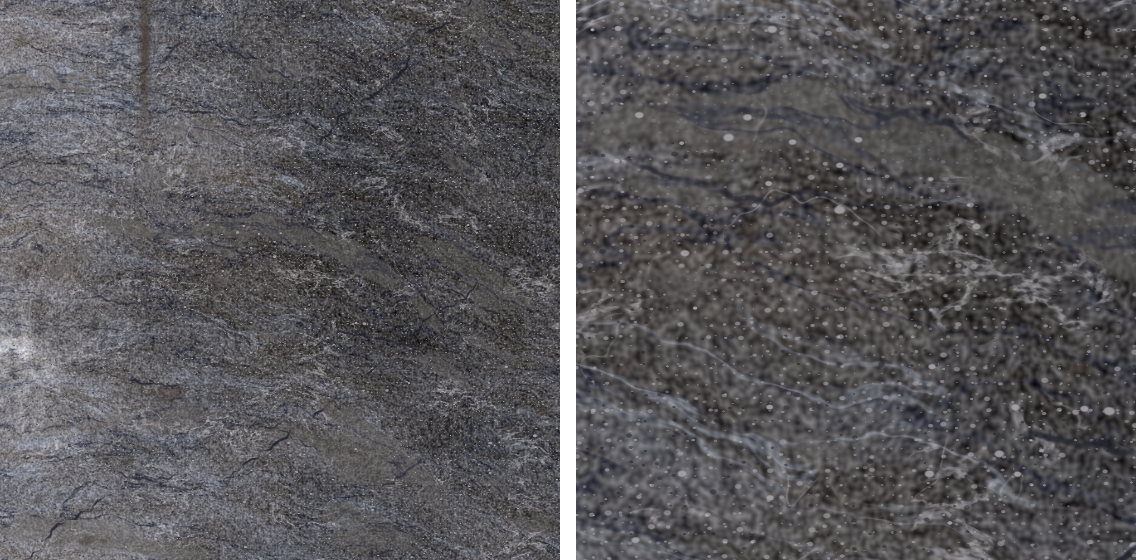
Left: the whole. Right: its middle third, enlarged.
Reproduce this texture procedurally as a three.js fragment shader.

```glsl
// Weathered grey limestone slab: dipping beds, blue-white wisps, shell grit and dark cracks
varying vec2 vUv;

const vec3 WARM_TINT = vec3(1.045, 0.985, 0.96);
const vec3 COOL_TINT = vec3(0.97, 0.99, 1.08);
const vec3 MUD = vec3(0.37, 0.36, 0.355);
const vec3 WISP_BLUE = vec3(0.54, 0.57, 0.63);
const vec3 SHELL_PALE = vec3(0.67, 0.66, 0.68);
const vec3 CRACK_INK = vec3(0.11, 0.12, 0.17);
const vec3 RUST = vec3(0.25, 0.21, 0.17);

vec2 hash2(vec2 p) {
  vec3 q = fract(p.xyx * vec3(0.1031, 0.1030, 0.0973));
  q += dot(q, q.yzx + 33.33);
  return fract((q.xx + q.yz) * q.zy);
}

float corner(vec2 cell, vec2 offset) {
  float angle = 6.2832 * hash2(cell).x;
  return dot(vec2(cos(angle), sin(angle)), offset);
}

float gradNoise(vec2 p) {
  vec2 i = floor(p), f = fract(p);
  vec2 u = f * f * f * (f * (f * 6.0 - 15.0) + 10.0);
  vec2 e = vec2(1.0, 0.0);
  float low = mix(corner(i, f), corner(i + e, f - e), u.x);
  float high = mix(corner(i + e.yx, f - e.yx), corner(i + 1.0, f - 1.0), u.x);
  return mix(low, high, u.y);
}

float fbm(vec2 p) {
  float sum = 0.0, amp = 0.8;
  for (int i = 0; i < 5; i++) {
    sum += amp * gradNoise(p);
    p = p * 2.03 + 17.3;
    amp *= 0.5;
  }
  return sum;
}

// Thin line where a field crosses zero
float isoline(float field, float width) {
  return 1.0 - smoothstep(0.0, width, abs(field));
}

float glow(vec2 p, vec2 center, vec2 size) {
  vec2 d = (p - center) / size;
  return exp(-dot(d, d));
}

// One jittered grain in a share of the grid cells
float speckles(vec2 p, float scale, float share) {
  vec2 cell = floor(p * scale);
  vec2 pick = hash2(cell + 71.0);
  vec2 d = fract(p * scale) - mix(vec2(0.35), vec2(0.65), hash2(cell));
  float radius = mix(0.12, 0.30, pick.x * pick.x);
  float grain = 1.0 - smoothstep(radius * 0.5, radius, length(d * vec2(0.9, 1.25)));
  return grain * step(1.0 - share, pick.y);
}

// Jagged, tapering crack around a center
float crack(vec2 p, vec2 center, float angle, float halfLength, float width, float seed) {
  vec2 d = p - center;
  float c = cos(angle), s = sin(angle);
  vec2 l = vec2(c * d.x + s * d.y, c * d.y - s * d.x);
  l.y += 0.02 * gradNoise(vec2(l.x * 12.0, seed)) + 0.010 * gradNoise(vec2(l.x * 60.0, seed + 5.3));
  float taper = max(1.0 - abs(l.x) / halfLength, 0.0);
  float gaps = smoothstep(-0.3, 0.1, gradNoise(vec2(l.x * 28.0, seed + 9.7)));
  float w = width * sqrt(taper) * (0.3 + gaps);
  return (1.0 - smoothstep(w * 0.3, w + 0.0012, abs(l.y))) * smoothstep(0.0, 0.3, taper) * (0.25 + 0.75 * gaps);
}

float allCracks(vec2 p) {
  float ink = crack(p, vec2(0.70, 0.87), 0.74, 0.24, 0.0026, 3.4);
  ink = max(ink, crack(p, vec2(0.54, 0.25), 0.68, 0.20, 0.0022, 8.6));
  for (int i = 0; i < 26; i++) {
    float k = float(i);
    vec2 center = hash2(vec2(k, 4.0)), shape = hash2(vec2(k, 19.0));
    float angle = mod(k, 4.0) < 1.0 ? 0.7 : -0.5 * center.x + 0.3 * (shape.x - 0.4);
    float ridge = crack(p, center, angle, mix(0.03, 0.11, shape.y), mix(0.0010, 0.0026, shape.x), k + 0.37);
    ink = max(ink, ridge * mix(0.5, 0.95, shape.y));
  }
  return ink;
}

void main() {
  vec2 p = vUv;
  vec2 warp = vec2(fbm(p * 5.0), fbm(p * 5.0 + 40.0));
  vec2 bed = vec2(p.x, p.y + 0.22 * p.x * p.x) + 0.035 * warp;
  float broad = fbm(bed * vec2(2.5, 6.0) + 7.0);
  float streak = fbm(bed * vec2(7.0, 30.0) + 13.0);

  // Broad light and bedding tone
  float tone = mix(0.415, 0.265, smoothstep(0.0, 0.75, p.x));
  tone += 0.055 * (1.0 - smoothstep(0.05, 0.5, p.y)) + 0.07 * glow(p, vec2(0.12, 0.84), vec2(0.24));
  tone -= 0.035 * glow(p, vec2(0.48, 0.5), vec2(0.3, 0.12));
  tone += 0.10 * broad + 0.11 * streak;
  float warmth = 0.36 + 0.55 * glow(p, vec2(0.52, 0.52), vec2(0.38, 0.17)) + 0.3 * glow(p, vec2(0.95, 0.95), vec2(0.25));
  warmth = clamp(warmth + 0.5 * broad - 0.8 * streak, 0.0, 1.0);
  vec3 color = tone * mix(COOL_TINT, WARM_TINT, warmth);

  // Smooth mud lenses and one bent mud band
  float lens = smoothstep(0.20, 0.27, fbm(bed * vec2(4.0, 9.0) + 61.0));
  float bend = max(p.x - 0.46, 0.0);
  float offBand = abs(p.y - 0.595 + 1.7 * bend * bend + 0.025 * warp.y);
  float band = 1.0 - smoothstep(0.013, 0.018, offBand + 0.02 * warp.x);
  band *= smoothstep(0.13, 0.2, p.x) * (1.0 - smoothstep(0.77, 0.80, p.x));
  float mud = max(0.65 * lens, 0.85 * band);
  color = mix(color, MUD * (0.62 + 1.15 * tone), mud);

  // Blue-white wisps and dark seams along the beds
  float wispField = fbm(bed * vec2(6.0, 26.0) + 29.0);
  float wispMask = smoothstep(-0.10, 0.35, fbm(bed * vec2(3.0, 8.0) + 83.0));
  float wisp = isoline(wispField, 0.08) * wispMask * (1.0 - 0.7 * mud);
  color = mix(color, WISP_BLUE * (0.65 + 0.9 * tone), 0.62 * wisp);
  float seam = isoline(fbm(bed * vec2(3.0, 13.0) + 51.0), 0.045);
  color = mix(color, CRACK_INK * 1.4, 0.48 * seam * (1.0 - wisp));

  // Scraped pale patch at the left
  float scrape = glow(p, vec2(0.02, 0.37), vec2(0.10, 0.11));
  color += scrape * (0.15 + 0.35 * fbm(p * vec2(34.0, 22.0)));

  // Shell curls and hairline scratches
  vec2 curlPoint = p * vec2(26.0, 40.0) + 1.3 * warp;
  float shellMask = smoothstep(0.10, 0.30, fbm(bed * vec2(8.0, 13.0) + 97.0));
  float shell = isoline(fbm(curlPoint), 0.13) * shellMask;
  float hairMask = smoothstep(0.2, 0.4, gradNoise(p * 12.0 + 31.0));
  float hair = isoline(gradNoise(p * vec2(22.0, 8.0) + 2.0 * warp), 0.025) * hairMask;
  color = mix(color, SHELL_PALE * (0.72 + 0.6 * tone), max(0.65 * shell, 0.4 * hair));

  // Fine grain and scattered grit
  float grain = 0.16 * gradNoise(bed * vec2(95.0, 125.0)) + 0.20 * gradNoise(p * 245.0 + 3.0 * warp);
  color += grain * (1.0 - 0.6 * mud);
  float grit = 0.60 * speckles(p, 115.0, 0.33) + 0.42 * speckles(p + 0.37, 180.0, 0.4);
  grit = max(grit * (1.0 - 0.7 * mud), 0.85 * speckles(p + 0.61, 75.0, 0.05));
  color = mix(color, SHELL_PALE, clamp(grit, 0.0, 1.0));
  color = mix(color, CRACK_INK, 0.5 * speckles(p + 0.83, 120.0, 0.22) * (1.0 - mud));

  // Cracks and a vertical rust stain
  color = mix(color, CRACK_INK, 0.85 * allCracks(p));
  float stain = exp(-pow((p.x - 0.257 + 0.006 * warp.x) / 0.010, 2.0)) * smoothstep(0.62, 0.95, p.y);
  color = mix(color, RUST, stain * clamp(0.55 + warp.y, 0.0, 0.75));
  float rustSpot = smoothstep(0.38, 0.6, fbm(p * 15.0 + 71.0));
  color = mix(color, RUST, 0.4 * rustSpot);

  gl_FragColor = vec4(clamp(color, 0.0, 1.0), 1.0);
}
```
